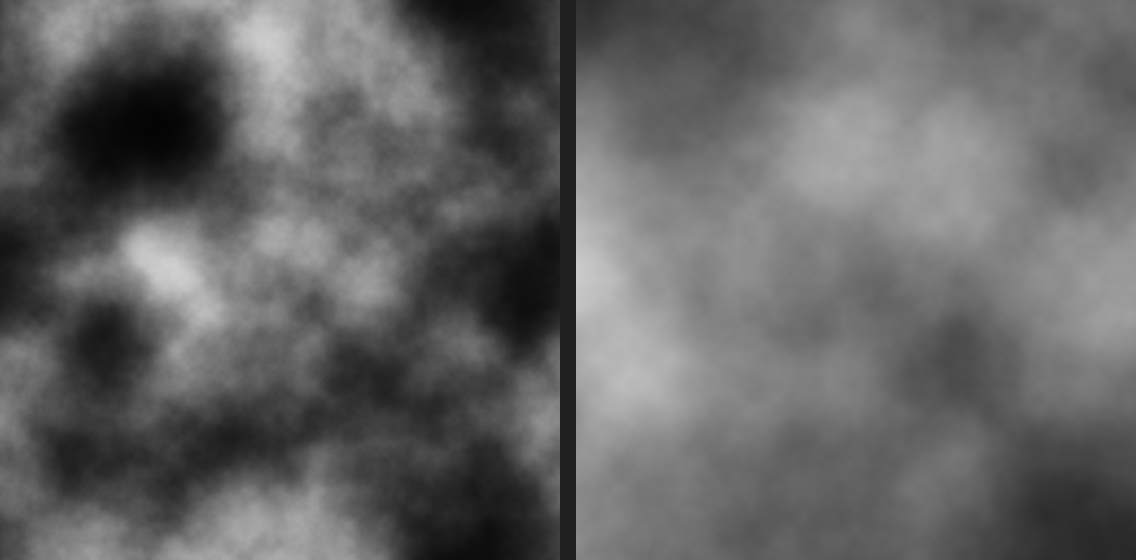
Left: the whole. Right: its middle third, enlarged.
Reproduce this texture procedurally as a Shadertoy shader.

```glsl
// Soft grey clouds that tile: a few layered sines set the broad swell, a sum of
// whole-number waves with random phases adds billows, octaves of wrapped value
// noise add wisps, and a logistic tone curve turns the density into grey.

const float TAU = 6.28318531;
const int MAX_WAVES = 7;              // highest billow wave count across the canvas
const float BILLOW_WAVES = 3.0;       // wave count where the billows roll off
const float BILLOW_STRENGTH = 0.6;
const float WISP_CELLS = 16.0;        // cells across in the coarsest wisp octave
const int WISP_OCTAVES = 5;
const float WISP_STRENGTH = 0.38;
const float TONE_OFFSET = -0.83;
const float TONE_CONTRAST = 0.92;

float hash(vec2 p, float seed) {
    vec3 q = fract(vec3(p.xyx + seed) * vec3(0.1031, 0.1030, 0.0973));
    q += dot(q, q.yzx + 33.33);
    return fract((q.x + q.y) * q.z);
}

// Cosine with its phase given in turns
float wave(float turns) {
    return cos(TAU * turns);
}

// Broad masses: one rise across the width, two down the height
float swell(vec2 uv) {
    float column = 0.59 * wave(uv.x + 0.51);
    float rows = 0.36 * wave(2.0 * uv.y + 0.04);
    float patches = 1.0 * wave(uv.x + 0.645) * wave(2.0 * uv.y);
    float slant = 0.59 * wave(uv.x + 0.34) * wave(uv.y + 0.27);
    return column + rows + patches + slant;
}

// Sum of finer periodic waves, scaled to zero mean and unit deviation
float billows(vec2 uv, float rolloff, float seed) {
    float sum = 0.0;
    float power = 0.0;
    for (int y = 0; y <= MAX_WAVES; y++) {
        for (int x = -MAX_WAVES; x <= MAX_WAVES; x++) {
            bool mirrored = y == 0 && x <= 0;
            bool inSwell = abs(x) < 2 && y < 3;
            if (mirrored || inSwell) continue;
            vec2 count = vec2(x, y);
            float falloff = 1.0 + dot(count, count) / (rolloff * rolloff);
            float amplitude = 1.0 / (falloff * falloff);
            sum += amplitude * wave(dot(count, uv) + hash(count, seed));
            power += 0.5 * amplitude * amplitude;
        }
    }
    return sum / sqrt(power);
}

// Value noise from -1 to 1 that repeats after a whole number of cells
float wrappedNoise(vec2 uv, float cells, float seed) {
    vec2 p = uv * cells;
    vec2 cell = mod(floor(p), cells);
    vec2 next = mod(cell + 1.0, cells);
    vec2 f = fract(p);
    vec2 blend = f * f * f * (f * (f * 6.0 - 15.0) + 10.0);
    float low = mix(hash(cell, seed), hash(vec2(next.x, cell.y), seed), blend.x);
    float high = mix(hash(vec2(cell.x, next.y), seed), hash(next, seed), blend.x);
    return 2.0 * mix(low, high, blend.y) - 1.0;
}

// Each octave doubles the cells and halves the strength
float wisps(vec2 uv, float cells, float strength) {
    float sum = 0.0;
    for (int i = 0; i < WISP_OCTAVES; i++) {
        sum += strength * wrappedNoise(uv, cells, 17.0 * float(i + 1));
        cells *= 2.0;
        strength *= 0.5;
    }
    return sum;
}

// Logistic curve: many dark greys, few highlights, no hard clipping
float toneCurve(float density, float offset, float contrast) {
    return 1.0 / (1.0 + exp(-offset - contrast * density));
}

void mainImage(out vec4 fragColor, in vec2 fragCoord) {
    vec2 uv = fragCoord / iResolution.xy;
    float density = swell(uv)
                  + BILLOW_STRENGTH * billows(uv, BILLOW_WAVES, 41.0)
                  + wisps(uv, WISP_CELLS, WISP_STRENGTH);
    float grey = toneCurve(density, TONE_OFFSET, TONE_CONTRAST);
    fragColor = vec4(vec3(grey), 1.0);
}
```
